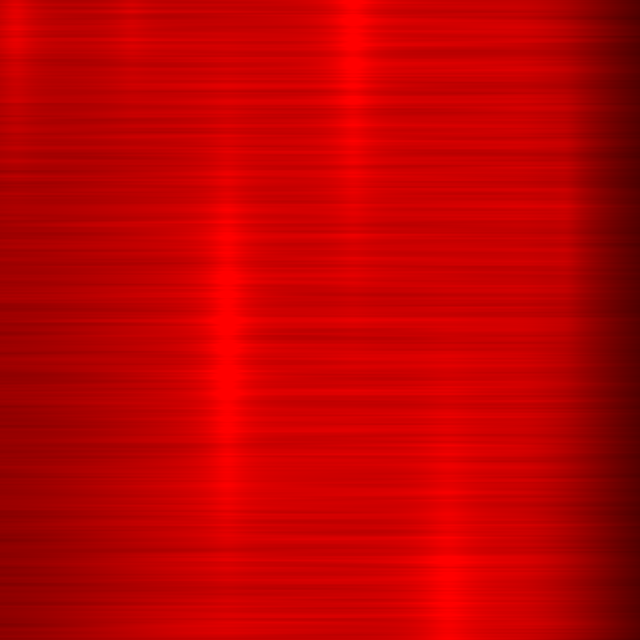
Give the GLSL for this texture, as a Shadertoy shader.

```glsl
// Brushed red metal: fine horizontal streaks under soft vertical glints.
// Streaks are layered row noise stretched along x; glints are placed by a
// loop over a small list, and the sheet darkens toward both side edges.

const vec3  METAL_RED       = vec3(1.0, 0.0, 0.0);
const float BASE_LIGHT      = 0.79;
const float LEFT_SHADE      = 0.24;
const float RIGHT_SHADE     = 0.58;
const float STREAK_CONTRAST = 0.095;
const float STREAK_ROWS     = 62.0;  // rows in the coarsest layer
const float STREAK_STRETCH  = 2.4;   // cells across the canvas
const int   STREAK_LAYERS   = 4;

// Each glint: centre x, centre y, half width, half length
const int GLINT_COUNT = 6;
const vec4 GLINTS[GLINT_COUNT] = vec4[](
    vec4(0.025, 1.05, 0.028, 0.24),
    vec4(0.205, 1.05, 0.025, 0.17),
    vec4(0.355, 0.47, 0.028, 0.27),
    vec4(0.552, 1.02, 0.028, 0.36),
    vec4(0.700, 0.00, 0.042, 0.34),
    vec4(0.885, 0.66, 0.024, 0.22));
const float GLINT_POWER[GLINT_COUNT] =
    float[](0.23, 0.11, 0.25, 0.23, 0.20, 0.10);

float hash(vec2 p) {
    vec3 q = fract(p.xyx * vec3(0.1031, 0.1030, 0.0973));
    q += dot(q, q.yzx + 33.33);
    return fract((q.x + q.y) * q.z);
}

// Smooth 1D noise along one row, shifted so that streak ends do not line up
float rowNoise(float x, float row, float layer) {
    x += 17.0 * hash(vec2(row, layer + 71.0));
    float cell = floor(x);
    float t = smoothstep(0.0, 1.0, x - cell);
    vec2 seed = vec2(cell + 40.0 * layer, row);
    return mix(hash(seed), hash(seed + vec2(1.0, 0.0)), t);
}

// Layered streaks, centred on zero
float streaks(vec2 uv) {
    float sum = 0.0;
    float rows = STREAK_ROWS;
    float stretch = STREAK_STRETCH;
    for (int i = 0; i < STREAK_LAYERS; i++) {
        float layer = float(i);
        float y = uv.y * rows + 0.37 * layer;
        float row = floor(y);
        float t = smoothstep(0.0, 1.0, y - row);
        float n = mix(rowNoise(uv.x * stretch, row, layer),
                      rowNoise(uv.x * stretch, row + 1.0, layer), t);
        sum += (n - 0.5) * (i == 0 ? 0.55 : 1.0);
        rows *= 1.8;
        stretch *= 1.25;
    }
    return sum;
}

// Bright vertical reflections with a soft core and wide skirts
float glints(vec2 uv) {
    float sum = 0.0;
    for (int i = 0; i < GLINT_COUNT; i++) {
        vec2 d = (uv - GLINTS[i].xy) / GLINTS[i].zw;
        float across = exp(0.4 - sqrt(d.x * d.x + 0.16));
        sum += GLINT_POWER[i] * across * exp(-d.y * d.y);
    }
    return sum;
}

// Broad falloff of light toward the sides
float sheetLight(vec2 uv) {
    float left = 1.0 - smoothstep(-0.05, 0.37, uv.x);
    float right = smoothstep(0.80, 1.08, uv.x);
    return BASE_LIGHT - LEFT_SHADE * left * mix(1.1, 0.45, uv.y)
                      - RIGHT_SHADE * right;
}

void mainImage(out vec4 fragColor, in vec2 fragCoord) {
    vec2 uv = fragCoord / iResolution.xy;
    float light = sheetLight(uv) + glints(uv);
    light *= 1.0 + STREAK_CONTRAST * streaks(uv);
    fragColor = vec4(METAL_RED * clamp(light, 0.0, 1.0), 1.0);
}
```
